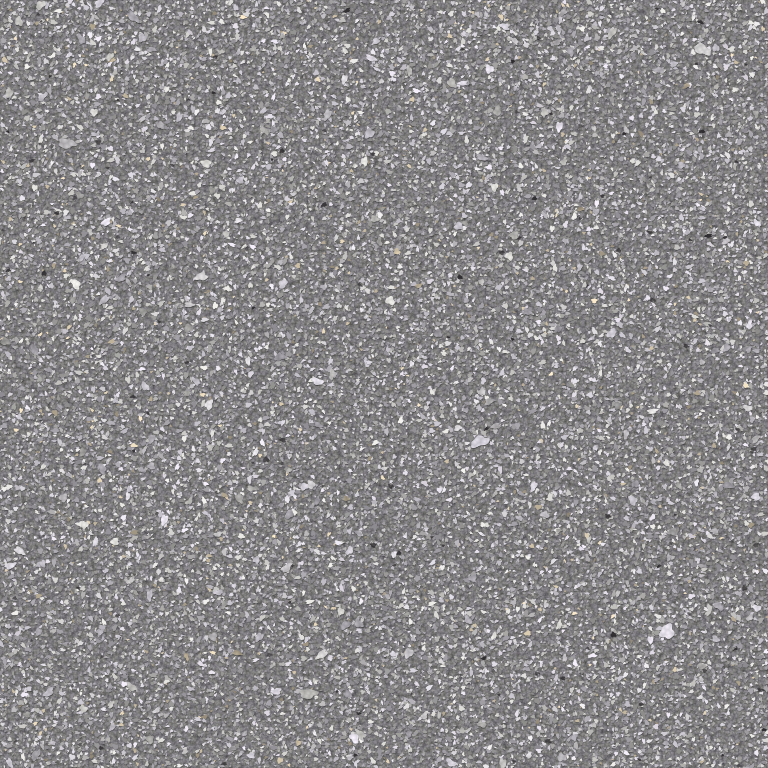
Give the GLSL for this texture, as a Shadertoy shader.

```glsl
const vec3 WARM_GREY = vec3(1.005, 1.0, 0.985);
const vec3 VIOLET_GREY = vec3(1.005, 0.985, 1.03);
const vec3 SAND = vec3(1.06, 0.99, 0.86);
const vec3 PIT_COLOUR = vec3(0.17, 0.16, 0.17);

vec3 hash3(vec2 cell, float seed) {
    vec3 p = fract(vec3(cell.xyx + seed * 17.3) * vec3(0.1031, 0.1030, 0.0973));
    p += dot(p, p.yxz + 33.33);
    return fract((p.xxy + p.yzz) * p.zyx);
}

// Distance to the nearest scattered point, in cell units.
float cellular(vec2 uv, float cells, float seed) {
    vec2 p = uv * cells;
    vec2 base = floor(p);
    float nearest = 2.0;
    for (int y = -1; y <= 1; y++)
    for (int x = -1; x <= 1; x++) {
        vec2 cell = base + vec2(x, y);
        nearest = min(nearest, length(p - cell - hash3(cell, seed).xy));
    }
    return nearest;
}

// Signed distance to a chipped, stretched pebble.
float chipDistance(vec2 p, float radius, float angle, float stretch, float phase) {
    float c = cos(angle), s = sin(angle);
    vec2 q = mat2(c, -s, s, c) * p * vec2(1.0 / stretch, stretch);
    float a = atan(q.y, q.x + 1e-5);
    float chips = 0.15 * sin(3.0 * a + phase) + 0.09 * sin(5.0 * a + 2.3 * phase);
    return length(q) - radius * (1.0 + chips);
}

// Scattered chips: x = coverage, y = brightness, z = hue choice, w = cast shadow.
vec4 chips(vec2 uv, float cells, float density, vec2 radii, float spin, float seed) {
    vec2 p = uv * cells;
    vec2 base = floor(p);
    float soft = 0.7 * cells / iResolution.y;
    vec2 shadowShift = vec2(-0.0004, 0.0012) * cells;
    vec4 result = vec4(0.0);
    for (int y = -1; y <= 1; y++)
    for (int x = -1; x <= 1; x++) {
        vec2 cell = base + vec2(x, y);
        vec3 place = hash3(cell, seed);
        if (place.z > density) continue;
        vec3 form = hash3(cell, seed + 5.0);
        vec3 look = hash3(cell, seed + 9.0);
        vec2 q = p - cell - mix(vec2(0.12), vec2(0.88), place.xy);
        float radius = mix(radii.x, radii.y, form.x * form.x);
        float angle = (form.y - 0.5) * spin;
        float stretch = mix(1.0, 1.45, form.z);
        float phase = look.z * 6.283;
        float cover = smoothstep(soft, -soft, chipDistance(q, radius, angle, stretch, phase));
        float shade = smoothstep(soft, -soft, chipDistance(q + shadowShift, radius, angle, stretch, phase));
        result.w = max(result.w, shade);
        if (cover > result.x) result.xyz = vec3(cover, look.xy);
    }
    return result;
}

// Broad, faint drift in how many chips show.
float drift(vec2 uv) {
    return sin(uv.x * 9.0 + 2.0 * sin(uv.y * 7.0)) * sin(uv.y * 13.0 + 1.7 * sin(uv.x * 11.0));
}

vec3 binder(vec2 uv) {
    float tone = 0.615 - 0.2 * cellular(uv, 190.0, 1.0) - 0.13 * cellular(uv, 370.0, 2.0);
    float hue = smoothstep(0.25, 0.65, cellular(uv, 120.0, 3.0));
    return tone * mix(WARM_GREY, VIOLET_GREY, hue);
}

vec3 layChips(vec3 ground, vec4 chip, vec2 tones, float shadow) {
    float tone = mix(tones.x, tones.y, pow(chip.y, 1.3));
    vec3 tint = mix(WARM_GREY, VIOLET_GREY, smoothstep(0.2, 0.7, chip.z));
    tint = mix(tint, SAND, step(0.97, chip.z));
    ground *= 1.0 - shadow * chip.w;
    return mix(ground, tone * tint, chip.x);
}

void mainImage(out vec4 fragColor, in vec2 fragCoord) {
    vec2 uv = fragCoord / iResolution.y;
    float patchiness = 0.04 * drift(uv);
    vec3 colour = binder(uv);

    // Fine grit, then progressively larger and rarer stones.
    vec4 grit = chips(uv, 205.0, 0.56 + patchiness, vec2(0.24, 0.56), 6.283, 11.0);
    vec4 grains = chips(uv, 122.0, 0.46 + patchiness, vec2(0.19, 0.46), 6.283, 23.0);
    vec4 gravel = chips(uv, 50.0, 0.15, vec2(0.12, 0.29), 6.283, 37.0);
    vec4 stones = chips(uv, 18.0, 0.09, vec2(0.09, 0.17), 3.0, 41.0);
    colour = layChips(colour, grit, vec2(0.53, 0.92), 0.16);
    colour = layChips(colour, grains, vec2(0.55, 0.96), 0.2);

    // Mottled faces keep the larger stones from looking flat.
    float mottle = 0.16 * (cellular(uv, 160.0, 6.0) - 0.4);
    colour = layChips(colour, gravel, vec2(0.6, 0.92) - mottle, 0.25);
    colour = layChips(colour, stones, vec2(0.66, 0.93) - mottle, 0.3);

    // Small dark hollows, mostly lying sideways.
    vec4 pits = chips(uv, 44.0, 0.07, vec2(0.07, 0.16), 1.2, 53.0);
    colour = mix(colour, PIT_COLOUR, pits.x * mix(0.45, 0.95, pits.y));

    fragColor = vec4(clamp(colour, 0.0, 1.0), 1.0);
}
```
